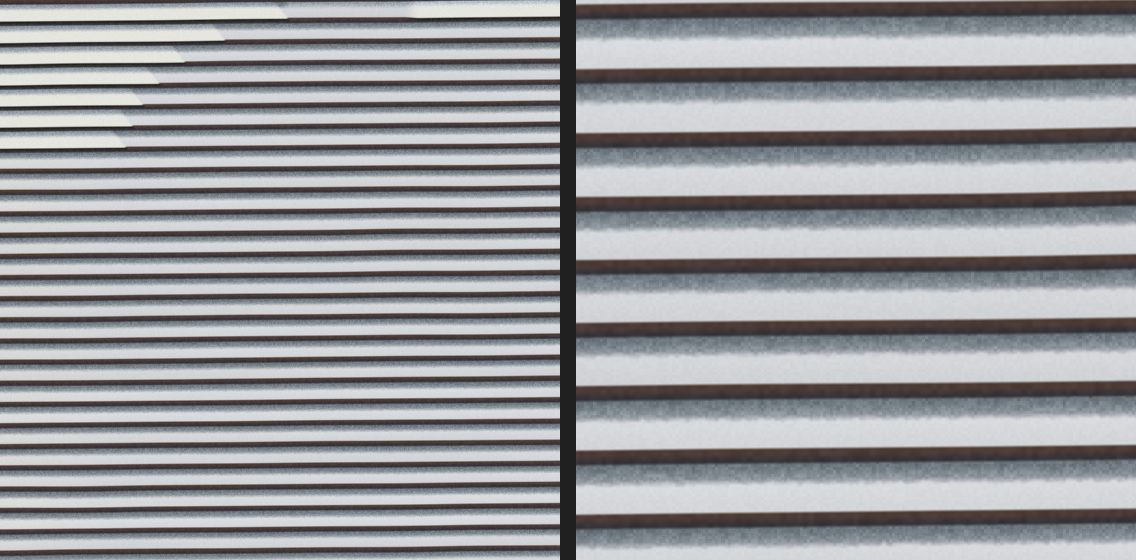
Left: the whole. Right: its middle third, enlarged.
This texture is drawn by a Shadertoy shader. Its source:

```glsl
float hash(vec2 p) {
    vec3 q = fract(vec3(p.xyx) * 0.1031);
    q += dot(q, q.yzx + 33.33);
    return fract((q.x + q.y) * q.z);
}

float noise(vec2 p) {
    vec2 i = floor(p), f = fract(p);
    f = f * f * (3.0 - 2.0 * f);
    return mix(mix(hash(i), hash(i + vec2(1, 0)), f.x),
               mix(hash(i + vec2(0, 1)), hash(i + vec2(1, 1)), f.x), f.y);
}

void mainImage(out vec4 fragColor, in vec2 fragCoord) {
    vec2 uv = fragCoord / iResolution.xy;
    float blur = 26.43 / iResolution.y;

    // Slightly tilted slats, counted from the top; each ends in a dark gap
    float wobble = 0.04 * (noise(vec2(uv.x * 7.0, uv.y * 9.0)) - 0.5);
    float s = (1.0 - uv.y + 0.0091 * uv.x) * 26.43 - 0.18 + wobble;
    float slat = floor(s);
    float p = fract(s);
    float vary = hash(vec2(slat + 40.0, 7.0)) - 0.5;

    // Sunlit corner: its reach shrinks from slat to slat
    float reach = 0.2 + 0.31 * exp(-0.45 * slat) + 0.03 * (p - 0.7);
    float lit = 1.0 - smoothstep(-0.004, 0.004, uv.x - reach);
    lit *= step(-0.5, slat) * step(slat, 6.5);
    float topRow = step(abs(slat), 0.5);
    lit = max(lit, topRow * smoothstep(0.72, 0.75, uv.x));
    float haze = topRow * smoothstep(0.5, 0.52, uv.x);

    // Shaded strip fading into the pale face
    float grain = hash(floor(uv * 512.0)) - 0.5;
    float speckle = noise(uv * 300.0) - 0.5;
    vec3 shade = mix(vec3(0.42, 0.46, 0.49), vec3(0.57, 0.60, 0.63), smoothstep(0.04, 0.34, p));
    shade += 0.07 * grain + 0.07 * speckle + 0.12 * lit + 0.15 * haze;
    vec3 face = mix(vec3(0.84, 0.85, 0.865), vec3(0.82, 0.83, 0.84), smoothstep(0.4, 0.8, p));
    face += 0.02 * vary + 0.02 * (noise(uv * vec2(5.0, 26.0)) - 0.5);
    face += vec3(0.012, 0.008, -0.01) * (1.0 - smoothstep(0.0, 0.25, uv.x));
    face = mix(face, vec3(0.90, 0.90, 0.875), lit) + 0.018 * grain;
    float edge = 0.33 + 0.03 * vary + 0.05 * speckle - 0.03 * lit;
    vec3 color = mix(shade, face, smoothstep(edge - 0.05 - blur, edge + 0.05 + blur, p));

    // Dark gap: brown upper rim, bluish black below, thinner in the sun
    vec3 ink = vec3(0.21, 0.20, 0.22);
    vec3 rim = mix(vec3(0.30, 0.23, 0.21), vec3(0.13, 0.12, 0.10), lit);
    vec3 gap = mix(rim, ink, smoothstep(0.87, 1.0, p)) + 0.04 * speckle;
    float gapTop = 0.79 + 0.05 * lit + 0.015 * vary;
    color = mix(color, gap, smoothstep(gapTop - 0.01 - blur * 0.6, gapTop + 0.03 + blur * 0.6, p));
    color = mix(ink + 0.04 * speckle, color, smoothstep(0.0, 0.05 + blur, p));

    fragColor = vec4(clamp(color, 0.0, 1.0), 1.0);
}
```
